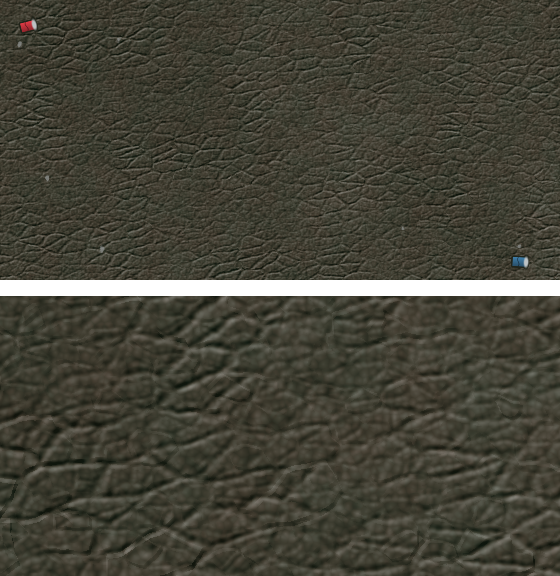
Top, the full canvas; bottom, a detail of the centre.
Write a WebGL 2 fragment shader that draws this texture.

```glsl
#version 300 es
precision highp float;
// Dark, wrinkled hide-like ground: stretched cellular borders form wavy creases,
// embossed by a light from above, with cellular grain, sine-layered blotches,
// a few pale flecks and two small plain canisters lying on it.

uniform vec2 u_resolution;
out vec4 fragColor;

const vec3 SHADOW = vec3(0.13, 0.14, 0.10);
const vec3 EARTH  = vec3(0.247, 0.238, 0.188);
const vec3 SHEEN  = vec3(0.43, 0.42, 0.38);

vec2 hash2(vec2 cell) {
  vec3 a = fract(cell.xyx * vec3(0.1031, 0.1030, 0.0973));
  a += dot(a, a.yzx + 33.33);
  return fract((a.xx + a.yz) * a.zy);
}

mat2 rotation(float angle) {
  float c = cos(angle), s = sin(angle);
  return mat2(c, s, -s, c);
}

// Layered, turned sines, roughly -1 to 1.
float waves(vec2 p) {
  float sum = 0.0, amplitude = 0.5;
  for (int i = 0; i < 4; i++) {
    p = rotation(0.9) * p * 1.7 + 1.3;
    sum += amplitude * sin(p.x + 1.5 * sin(p.y));
    amplitude *= 0.6;
  }
  return sum;
}

// x: distance to nearest seed, y: distance to border, z: random value of the cell.
vec3 cellular(vec2 p) {
  vec2 base = floor(p), nearest = vec2(9.0), second = vec2(9.0);
  float id = 0.0;
  for (int j = -1; j <= 1; j++)
    for (int i = -1; i <= 1; i++) {
      vec2 cell = base + vec2(i, j);
      vec2 jitter = hash2(cell + 50.0);
      vec2 seed = cell + jitter - p;
      if (dot(seed, seed) < dot(nearest, nearest)) {
        second = nearest;
        nearest = seed;
        id = fract(jitter.x * 7.0 + jitter.y * 3.0);
      } else if (dot(seed, seed) < dot(second, second)) second = seed;
    }
  float gap = dot(second, second) - dot(nearest, nearest);
  return vec3(length(nearest), 0.5 * gap / max(length(second - nearest), 0.001), id);
}

// Bends the ground so creases climb gently to the right and wobble.
vec2 flow(vec2 p) {
  p.y += 0.035 * sin(3.0 * p.x + 1.0) - 0.11 * p.x;
  return p + vec2(0.006, 0.005) * vec2(waves(p * 22.0), waves(p.yx * 24.0 + 4.0));
}

float plateHeight(vec2 p, vec2 density, float grooveWidth) {
  return smoothstep(0.0, grooveWidth, cellular(flow(p) * density).y);
}

// Positive on slopes that face the light.
float emboss(vec2 p, vec2 density, float grooveWidth, vec2 toLight) {
  return plateHeight(p - toLight, density, grooveWidth)
       - plateHeight(p + toLight, density, grooveWidth);
}

// Rare ragged spots, at most one per grid cell.
float flecks(vec2 p, float density, float share) {
  vec2 cell = floor(p * density);
  vec2 h = hash2(cell + 17.0);
  vec2 offset = fract(p * density) - 0.25 - 0.5 * h;
  float ragged = length(offset) + 0.025 * waves(p * 70.0);
  float present = step(hash2(cell + 91.0).x, share);
  return present * (1.0 - smoothstep(0.015, 0.045, ragged));
}

float boxDistance(vec2 p, vec2 halfSize) {
  vec2 d = abs(p) - halfSize;
  return length(max(d, 0.0)) + min(max(d.x, d.y), 0.0);
}

// Plain cylinder on its side, with a pale lid and a dark rim.
vec3 canister(vec3 ground, vec2 p, float angle, vec3 paint, float soft) {
  p = p * rotation(angle);
  float body = boxDistance(p, vec2(0.022, 0.014)) - 0.004;
  float lid = (length((p - vec2(0.024, 0.0)) / vec2(0.008, 0.018)) - 1.0) * 0.008;
  float seam = smoothstep(0.0, soft, abs(p.x + 0.004 + 0.003 * sin(p.y * 180.0)));
  vec3 side = paint * (0.85 + 12.0 * p.y) * mix(0.6, 1.0, seam);
  vec3 color = mix(ground, SHADOW, 1.0 - smoothstep(0.0, soft, min(body, lid) - 0.002));
  color = mix(color, side, 1.0 - smoothstep(-soft, 0.0, body));
  return mix(color, vec3(0.74, 0.76, 0.77), 1.0 - smoothstep(-soft, soft, lid));
}

void main() {
  vec2 p = gl_FragCoord.xy / u_resolution.y;
  float soft = max(0.003, 1.0 / u_resolution.y);

  // Broad light and dark areas, and plates of slightly different tone.
  float tone = 0.243 + 0.020 * waves(p * 2.2) + 0.016 * (smoothstep(1.0, 1.4, p.x) - 0.5);
  vec3 plate = cellular(flow(p) * vec2(13.0, 27.0));
  tone += 0.03 * (plate.z - 0.5) * smoothstep(0.0, 0.15, plate.y);

  // Long creases fade in and out; short ones fill the plates.
  float strength = 0.65 + 0.5 * waves(p * 7.0 + 2.0);
  tone += 0.15 * max(strength, 0.15) * emboss(p, vec2(13.0, 27.0), 0.17, vec2(-0.001, 0.0028));
  tone += 0.055 * emboss(p + 3.0, vec2(32.0, 50.0), 0.25, vec2(-0.0015, 0.002));

  // Fine grain at two sizes.
  vec3 speck = cellular(p * 105.0);
  tone += 0.10 * (0.47 - speck.x) + 0.07 * (0.47 - cellular(p * 48.0 + 9.0).x);

  // Tone to colour, with faint rusty and mossy tints.
  vec3 color = mix(SHADOW, EARTH, clamp((tone - 0.13) / 0.117, -0.6, 1.0));
  color += (SHEEN - EARTH) * clamp((tone - 0.247) / 0.183, 0.0, 1.5);
  float tint = 0.010 * waves(p * 14.0) + 0.016 * (speck.z - 0.5) * smoothstep(0.0, 0.3, speck.y);
  color += tint * vec3(1.0, -0.3, -0.2);

  color = mix(color, vec3(0.55, 0.56, 0.55), 0.8 * flecks(p, 4.0, 0.13));
  color = canister(color, p - vec2(0.099, 0.906), 0.25, vec3(0.85, 0.22, 0.26), soft);
  color = canister(color, p - vec2(1.855, 0.065), -0.06, vec3(0.24, 0.47, 0.63), soft);
  fragColor = vec4(color, 1.0);
}
```
